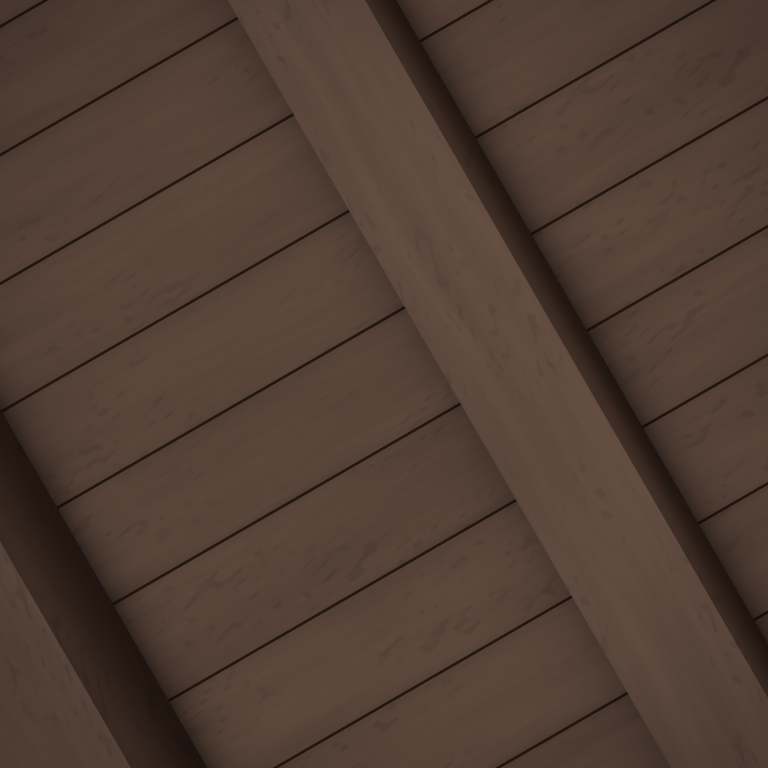
Write a WebGL 2 fragment shader that draws this texture.

```glsl
#version 300 es
precision highp float;
// Dark timber ceiling: diagonal grooved planks crossed by deep, shaded beams.

#define TILT 0.5236         // plank direction, radians
#define PLANK_PITCH 0.145   // spacing of the seams
#define PLANK_SHIFT 0.111   // position of the first seam
#define SEAM_WIDTH 0.0034
#define BEAM_PITCH 0.7128   // spacing of the beams
#define BEAM_FOOT 0.9465    // where a beam side meets the planks
#define BEAM_FACE 0.155     // width of the lit underside
#define SIDE_WIDTH 0.035    // visible side of the middle beam
#define SIDE_GROWTH 0.051   // extra side seen on each beam further left
#define GRAIN_DEPTH 0.20
#define VIGNETTE 0.20

uniform vec2 u_resolution;
out vec4 outColor;

const vec3 PLANK = vec3(0.342, 0.262, 0.220);
const vec3 BEAM = vec3(0.362, 0.281, 0.238);
const vec3 SIDE_LIGHT = vec3(0.235, 0.172, 0.140);
const vec3 SIDE_DARK = vec3(0.125, 0.082, 0.062);
const vec3 SEAM = vec3(0.115, 0.070, 0.048);

float hash(vec2 p) {
    return fract(sin(dot(p, vec2(127.1, 311.7))) * 43758.5453);
}

float noise(vec2 p) {
    vec2 i = floor(p), f = fract(p);
    f = f * f * (3.0 - 2.0 * f);
    return mix(mix(hash(i), hash(i + vec2(1, 0)), f.x),
               mix(hash(i + vec2(0, 1)), hash(i + vec2(1, 1)), f.x), f.y);
}

float fbm(vec2 p) {
    float sum = 0.0, weight = 0.5;
    for (int i = 0; i < 4; i++) {
        sum += weight * noise(p);
        p = p * 2.03 + 17.3;
        weight *= 0.5;
    }
    return sum;
}

// Brightness of wood whose fibres run along p.x.
float woodTone(vec2 p, float seed) {
    p += seed * vec2(7.3, 3.1);
    p.y += 0.012 * (noise(p * vec2(7.0, 18.0)) - 0.5);
    float streaks = fbm(p * vec2(3.5, 42.0)) - 0.47;
    float clouds = fbm(p * vec2(5.0, 13.0) + 9.0) - 0.47;
    float fibres = noise(p * vec2(16.0, 210.0)) - 0.5;
    // Small dark flecks, slanted against the fibres and gathered in patches.
    vec2 q = vec2(p.x + 0.8 * p.y, p.y - 0.25 * p.x);
    float flecks = smoothstep(0.66, 0.92, noise(q * vec2(55.0, 140.0)));
    flecks *= smoothstep(0.4, 0.7, noise(p * vec2(8.0, 22.0) + 31.0));
    return 1.0 + GRAIN_DEPTH * (0.65 * streaks + 0.6 * clouds + 0.16 * fibres - 0.4 * flecks);
}

// Antialiased step that rises where x passes edge.
float rise(float edge, float x, float pixel) {
    return smoothstep(edge - pixel, edge + pixel, x);
}

vec3 planks(vec2 p, float pixel) {
    float row = (p.y - PLANK_SHIFT) / PLANK_PITCH;
    float id = floor(row);
    float toSeam = (0.5 - abs(fract(row) - 0.5)) * PLANK_PITCH;
    float tone = woodTone(p, hash(vec2(id, 4.0)));
    tone *= 0.985 + 0.03 * hash(vec2(id, 8.0));
    tone *= 1.0 - 0.10 * exp(-toSeam / 0.008);
    float groove = 1.0 - rise(SEAM_WIDTH * 0.5, toSeam, pixel * 0.8);
    return mix(PLANK * tone, SEAM, groove * 0.92);
}

void main() {
    vec2 uv = gl_FragCoord.xy / u_resolution;
    float pixel = 0.75 / min(u_resolution.x, u_resolution.y);

    // Axes: p.x along the planks, p.y along the beams.
    float c = cos(TILT), s = sin(TILT);
    vec2 p = vec2(c * uv.x + s * uv.y, c * uv.y - s * uv.x);

    // Distance leftward from the foot of the nearest beam to the right.
    float beamId = ceil((p.x - BEAM_FOOT) / BEAM_PITCH);
    float t = BEAM_FOOT + beamId * BEAM_PITCH - p.x;
    float sideEnd = max(SIDE_WIDTH - SIDE_GROWTH * beamId, 0.0);
    float faceEnd = sideEnd + BEAM_FACE;

    // Planks, with shadow beside both edges of each beam.
    vec3 color = planks(p, pixel);
    float gapLeft = max(BEAM_PITCH - t, 0.0);
    float gapRight = max(t - faceEnd, 0.0);
    color *= 1.0 - 0.48 * exp(-gapLeft / 0.022);
    color *= 1.0 - 0.20 * exp(-gapRight / 0.032);

    // Beam underside and its shaded side.
    float beamTone = woodTone(vec2(p.y, p.x), 2.0 + beamId);
    vec3 face = BEAM * beamTone;
    face *= 1.0 - 0.08 * exp(-max(faceEnd - t, 0.0) / 0.004);
    float depth = clamp(t / max(sideEnd, 0.001), 0.0, 1.0);
    vec3 side = mix(SIDE_DARK, SIDE_LIGHT, smoothstep(0.0, 1.0, depth)) * beamTone;
    vec3 beam = mix(side, face, rise(sideEnd, t, pixel));
    color = mix(beam, color, rise(faceEnd, t, pixel));
    color = mix(SIDE_DARK, color, rise(0.0, min(t, gapLeft), pixel));

    // Light falls off gently toward the corners.
    vec2 fromCenter = uv - 0.5;
    color *= 1.03 - VIGNETTE * smoothstep(0.08, 0.55, dot(fromCenter, fromCenter));
    outColor = vec4(color, 1.0);
}
```
